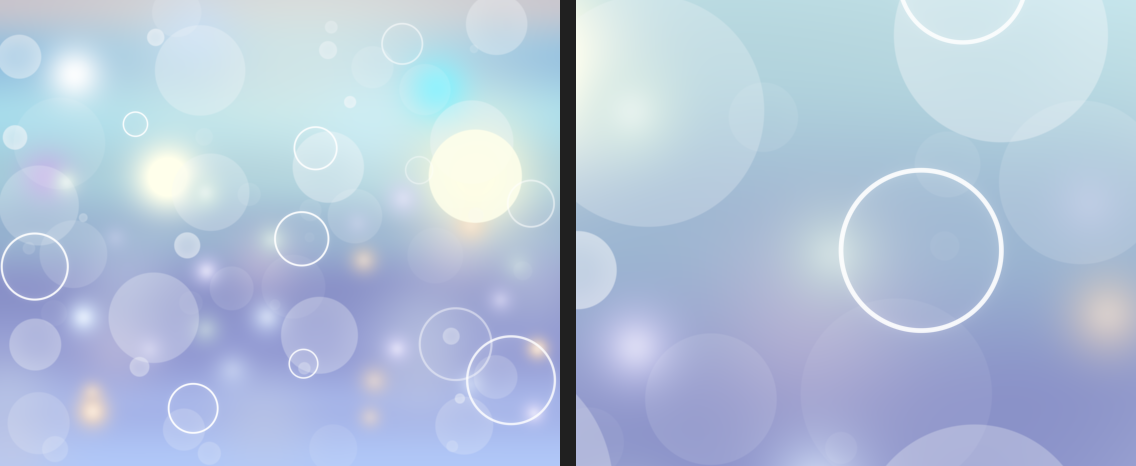
Left: the whole. Right: its middle third, enlarged.
Reproduce this background procedurally as a Shadertoy shader.

```glsl
// Soft bokeh backdrop: pastel sky gradient with blurred lights, pale discs and thin rings.

const int HAZES = 10;
const int SPARKS = 24;
const int DISCS = 24;
const int DOTS = 26;
const int RINGS = 11;
const float RING_WIDTH = 0.0016;
const vec2 SPREAD = vec2(0.7549, 0.5698);   // even, non-repeating scatter step
const vec3 DISC_TINT = vec3(0.96, 0.97, 0.98);
const vec3 SUN_TINT = vec3(1.0, 1.0, 0.92);
const vec3 SUN = vec3(1.02, 0.622, 0.1);    // centre and radius

// Sky colours at even heights, bottom to top
const vec3 SKY[9] = vec3[9](
    vec3(0.69, 0.78, 0.97), vec3(0.64, 0.70, 0.91), vec3(0.56, 0.59, 0.82),
    vec3(0.53, 0.56, 0.78), vec3(0.58, 0.69, 0.81), vec3(0.63, 0.79, 0.85),
    vec3(0.63, 0.85, 0.92), vec3(0.54, 0.73, 0.87), vec3(0.77, 0.75, 0.79));

// Dominant lights: centre, radius, strength
const int LIGHTS = 7;
const vec4 LIGHT[7] = vec4[7](
    vec4(0.42, 0.93, 0.09, 0.5), vec4(0.80, 0.73, 0.13, 0.5),
    vec4(0.16, 0.84, 0.06, 0.95), vec4(0.36, 0.62, 0.07, 1.4),
    vec4(1.02, 0.62, 0.13, 1.1), vec4(0.94, 0.81, 0.065, 0.9),
    vec4(0.10, 0.62, 0.055, 0.75));
const vec3 LIGHT_TINT[7] = vec3[7](
    vec3(0.78, 0.88, 1.0), vec3(0.82, 0.95, 0.99), vec3(1.0),
    SUN_TINT, vec3(0.98, 0.98, 0.86), vec3(0.50, 0.95, 1.0),
    vec3(0.77, 0.64, 0.91));

float hash(float n) {
    return fract(sin(n * 127.1) * 43758.5453);
}

// Position of item i in a scatter layer, in 0..1
vec2 scatter(int i, float seed) {
    vec2 jitter = vec2(hash(seed + float(i)), hash(seed + float(i) + 0.37));
    return fract(vec2(hash(seed), hash(seed + 0.5)) + float(i) * SPREAD + 0.12 * jitter);
}

float glow(vec2 d, float radius) {
    return exp(-dot(d, d) / (radius * radius));
}

// Disc that is a little clearer in the middle than at the rim
float disc(vec2 d, float radius, float aa) {
    float r = length(d);
    float rim = mix(0.82, 1.0, smoothstep(0.2, 1.0, r / radius));
    return rim * (1.0 - smoothstep(radius - aa, radius + aa, r));
}

float ring(vec2 d, float radius, float width, float aa) {
    float edge = abs(length(d) - radius);
    float line = 1.0 - smoothstep(width - aa * 0.5, width + aa, edge);
    return line + 0.2 * exp(-edge / (width * 2.5));
}

vec3 sky(vec2 p, float aspect) {
    float h = clamp(p.y, 0.0, 0.9999) * 8.0;
    int k = int(h);
    vec3 col = mix(SKY[k], SKY[k + 1], smoothstep(0.0, 1.0, fract(h)));
    vec2 d = (p - vec2(0.54 * aspect, 0.87)) / vec2(0.47, 0.25);
    return mix(col, vec3(0.89, 0.94, 0.91), 0.78 * exp(-dot(d, d)));
}

vec3 sparkTint(float h) {
    if (h < 0.25) return vec3(1.0, 0.87, 0.73);
    if (h < 0.45) return vec3(0.82, 0.91, 0.87);
    if (h < 0.7) return vec3(0.86, 0.92, 1.0);
    return vec3(0.85, 0.84, 0.97);
}

void mainImage(out vec4 fragColor, in vec2 fragCoord) {
    vec2 p = fragCoord / iResolution.y;
    float aspect = iResolution.x / iResolution.y;
    vec2 canvas = vec2(aspect, 1.0);
    float aa = 1.0 / iResolution.y;
    vec3 col = sky(p, aspect);

    // Wide faint hazes in the lower half
    for (int i = 0; i < HAZES; i++) {
        vec2 c = scatter(i, 3.0) * vec2(aspect, 0.5);
        float h = hash(float(i) + 40.0);
        vec3 tint = mix(vec3(0.84, 0.75, 0.85), vec3(0.73, 0.82, 0.91), h);
        col = mix(col, tint, 0.5 * glow(p - c, mix(0.07, 0.13, h)));
    }

    // Dominant lights
    for (int i = 0; i < LIGHTS; i++) {
        vec4 l = LIGHT[i];
        col = mix(col, LIGHT_TINT[i], min(1.0, l.w * glow(p - l.xy, l.z)));
    }

    // Small blurred sparks, some with a hot core
    for (int i = 0; i < SPARKS; i++) {
        vec2 c = vec2(0.0, 0.08) + scatter(i, 11.0) * vec2(aspect, 0.56);
        float h = hash(float(i) + 70.0);
        float power = mix(0.25, 0.85, hash(float(i) + 90.0));
        float radius = mix(0.024, 0.04, hash(float(i) + 110.0));
        col = mix(col, sparkTint(h), power * glow(p - c, radius));
        col = mix(col, vec3(1.0), 0.5 * power * power * glow(p - c, radius * 0.45));
    }

    // Large translucent discs, more opaque towards the top
    for (int i = 0; i < DISCS; i++) {
        vec2 c = scatter(i, 23.0) * canvas;
        float h = hash(float(i) + 130.0);
        float radius = mix(0.045, 0.1, h * h);
        float alpha = mix(0.06, 0.42, hash(float(i) + 150.0)) * mix(0.65, 1.25, c.y);
        col = mix(col, DISC_TINT, alpha * disc(p - c, radius, aa));
    }
    col = mix(col, SUN_TINT, 0.85 * disc(p - SUN.xy, SUN.z, aa));

    // Small discs
    for (int i = 0; i < DOTS; i++) {
        vec2 c = scatter(i, 37.0) * canvas;
        float radius = mix(0.009, 0.028, hash(float(i) + 170.0));
        float h = hash(float(i) + 190.0);
        float alpha = mix(0.06, 0.7, h * h) * mix(0.7, 1.1, c.y);
        col = mix(col, DISC_TINT, alpha * disc(p - c, radius, aa));
    }

    // Thin rings
    for (int i = 0; i < RINGS; i++) {
        vec2 c = vec2(0.05, 0.08) + scatter(i, 53.0) * (canvas - vec2(0.1, 0.16));
        float radius = mix(0.022, 0.1, hash(float(i) + 210.0));
        float alpha = mix(0.2, 0.8, hash(float(i) + 230.0));
        float width = RING_WIDTH * mix(0.5, 1.3, radius * 10.0);
        vec2 d = p - c;
        col = mix(col, vec3(1.0), 0.05 * disc(d, radius, aa));
        col = mix(col, vec3(1.0), min(1.0, alpha * ring(d, radius, width, aa)));
    }

    fragColor = vec4(col, 1.0);
}
```
